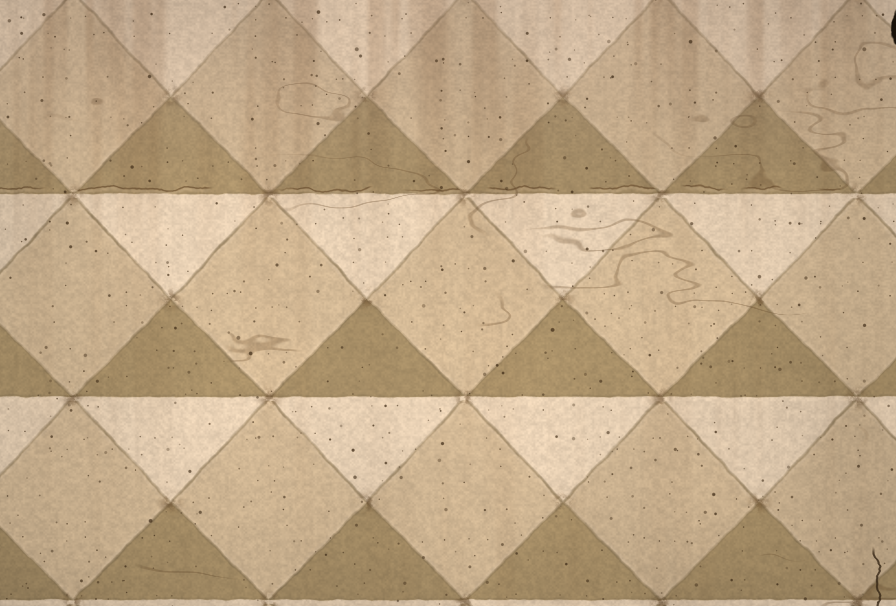
Write a Shadertoy shader that draws this texture.

```glsl
// Weathered plaster wall of raised pyramids: pale tops, tan sides, shaded undersides.
#define CELL vec2(0.3235, 0.335)     // pyramid spacing, in canvas heights
#define ORIGIN vec2(0.1205, 0.0085)  // lower left lattice corner
#define APEX 0.485                   // height of the crossing within a cell
#define SEAM 0.0022                  // half width of the diagonal seams
#define LIP 0.0035                   // half width of the pale ledges
#define PITS 0.22                    // share of pit cells that are filled
#define STAIN 0.42                   // strength of the rain streaks
#define GRAIN 0.07                   // strength of the fine grain
#define LIGHT vec3(0.895, 0.805, 0.695)
#define SIDE vec3(0.805, 0.705, 0.570)
#define SHADE vec3(0.650, 0.555, 0.400)
#define DIRT vec3(0.380, 0.270, 0.150)

float hash(vec2 p) {
    return fract(sin(dot(p, vec2(127.1, 311.7))) * 43758.5453);
}

float noise(vec2 p) {
    vec2 i = floor(p), f = fract(p);
    f = f * f * (3.0 - 2.0 * f);
    return mix(mix(hash(i), hash(i + vec2(1, 0)), f.x),
               mix(hash(i + vec2(0, 1)), hash(i + vec2(1, 1)), f.x), f.y);
}

float fbm(vec2 p) {
    float sum = 0.0, amp = 0.5;
    for (int i = 0; i < 4; i++) {
        sum += amp * noise(p);
        p = p * 2.03 + 17.0;
        amp *= 0.5;
    }
    return sum / 0.9375;
}

// Smooth coverage of a line of given half width at distance d
float line(float d, float halfWidth, float px) {
    return 1.0 - smoothstep(halfWidth - px, halfWidth + px, abs(d));
}

// Scattered round pits, one candidate per grid cell
float pits(vec2 p, float scale, float px) {
    vec2 id = floor(p * scale);
    vec2 center = (id + 0.25 + 0.5 * vec2(hash(id + 3.1), hash(id + 8.7))) / scale;
    float radius = mix(0.0010, 0.0032, pow(hash(id + 5.3), 4.0));
    float dotMask = 1.0 - smoothstep(radius - px, radius + px, length(p - center));
    return dotMask * step(hash(id), PITS) * (0.4 + 0.6 * hash(id + 1.9));
}

void mainImage(out vec4 fragColor, in vec2 fragCoord) {
    vec2 p = fragCoord / iResolution.y;
    float px = 0.75 / iResolution.y;

    // Lattice, with slightly hand-made edges
    vec2 wobble = vec2(fbm(p * 45.0), fbm(p * 45.0 + 31.0)) - 0.5;
    vec2 q = (p + 0.005 * wobble - ORIGIN) / CELL;
    vec2 id = floor(q), f = fract(q);
    float u = f.x - 0.5;
    float v = 0.5 * (f.y - APEX) / (f.y < APEX ? APEX : 1.0 - APEX);
    float diagonal = (abs(v) - abs(u)) * CELL.y * 0.707;
    float ledge = (f.y - step(0.5, f.y)) * CELL.y;

    // Flat faces, each a little different
    float inTriangle = smoothstep(-px, px, diagonal);
    vec3 color = mix(SIDE, v > 0.0 ? LIGHT : SHADE, inTriangle);
    vec2 faceId = id + (diagonal > 0.0 ? vec2(0.0, step(0.0, v) * 0.5)
                                       : vec2(sign(u) * 0.5, 0.25));
    color *= 0.975 + 0.05 * hash(faceId + 2.0);

    // Diagonal seams: dark groove with a pale rim
    float wear = fbm(p * 22.0 + 9.0);
    color = mix(color, LIGHT, 0.35 * wear * line(diagonal + 0.0045, SEAM, px * 2.0));
    color = mix(color, SHADE * 0.82, (0.15 + 0.7 * wear) * line(diagonal, SEAM, px * 1.5));

    // Pale ledges with a thin shadow above
    color = mix(color, LIGHT, 0.9 * line(ledge + LIP * 0.5, LIP, px));
    color = mix(color, SHADE * 0.8, 0.55 * wear * line(ledge - LIP, 0.0012, px * 1.5));

    // Crumbled crossings
    float node = min(length(vec2(u, v) * CELL), length(vec2(0.5 - abs(u), 0.5 - abs(v)) * CELL));
    float crumble = exp(-node * node * 5000.0) * smoothstep(0.35, 0.7, fbm(p * 110.0));
    color = mix(color, DIRT, 0.55 * crumble);

    // Broken plaster edge along the base of the upper row
    float topRow = step(1.5, id.y);
    float chip = ledge - 0.009 - 0.016 * (fbm(p * vec2(32.0, 12.0)) - 0.4);
    float chipMask = topRow * step(v, 0.0) * inTriangle * smoothstep(0.3, 0.5, noise(p * 19.0));
    color = mix(color, DIRT, 0.65 * chipMask * line(chip, 0.0013, px));
    color = mix(color, SIDE, 0.30 * chipMask * line(chip + 0.004, 0.0025, px * 2.0));

    // Hairline cracks
    float hair = fbm(p * vec2(3.0, 7.0) + 4.0) - 0.5;
    float hairMask = smoothstep(0.56, 0.72, noise(p * 7.0 + 2.0));
    color = mix(color, DIRT, 0.28 * hairMask * line(hair, 0.006, 0.004));

    // Rain streaks, strongest near the top, and broad blotches
    float streak = 0.6 * noise(vec2(p.x * 24.0, p.y * 1.6)) + 0.4 * noise(vec2(p.x * 75.0, p.y * 3.0));
    float reach = 0.18 + 0.82 * smoothstep(0.55, 1.0, p.y);
    color *= mix(vec3(1), vec3(0.70, 0.61, 0.52), STAIN * reach * smoothstep(0.35, 0.85, streak));
    color = mix(color, vec3(0.78, 0.67, 0.58), 0.28 * smoothstep(0.6, 1.0, p.y));
    color *= 0.95 + 0.10 * fbm(p * 5.0);

    // Pits at several sizes of scatter
    for (int i = 0; i < 3; i++) {
        float scale = 16.0 + 13.0 * float(i);
        color = mix(color, DIRT * 0.7, 0.8 * pits(p + float(i) * 3.7, scale, px));
    }

    // Damage at the right corners
    float split = p.x - 1.452 - 0.035 * (fbm(p * vec2(2.0, 30.0)) - 0.5) + 0.12 * (p.y - 0.05);
    color = mix(color, DIRT * 0.6, 0.8 * line(split, 0.0018, px) * smoothstep(0.1, 0.085, p.y));
    float gouge = length((p - vec2(1.482, 0.955)) * vec2(1.0, 0.3)) + 0.008 * wobble.x;
    color = mix(color, DIRT * 0.3, 1.0 - smoothstep(0.008, 0.011, gouge));

    // Fine grain and darkened borders
    color *= 1.0 + GRAIN * (noise(p * 330.0) + noise(p * 150.0) - 1.0);
    vec2 border = fragCoord / iResolution.xy - 0.5;
    color *= 1.03 - 0.32 * dot(border, border);
    fragColor = vec4(clamp(color, 0.0, 1.0), 1.0);
}
```
